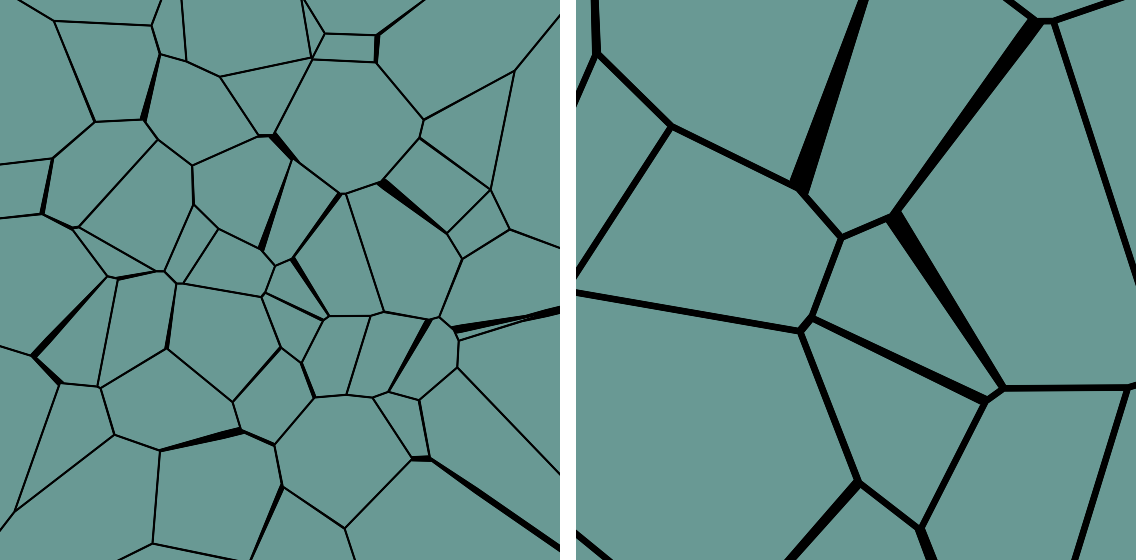
Left: the whole. Right: its middle third, enlarged.
Reproduce this pattern procedurally as a WebGL 2 fragment shader.

```glsl
#version 300 es
precision highp float;
// Cracked teal plate: a weighted cellular (power) diagram of seeds scattered
// on a jittered spiral. Cell borders are thin black cracks, and a hash per
// pair of neighbours opens some of them into straight, tapered wedges.

uniform vec2 u_resolution;
out vec4 outColor;

const int SEED_COUNT = 50;
const float GOLDEN_ANGLE = 2.39996;
const vec3 PLATE_COLOR = vec3(0.41, 0.60, 0.58);
const vec3 CRACK_COLOR = vec3(0.0);

float hash(vec2 key) {
    vec3 q = fract(vec3(key.xyx) * vec3(0.1031, 0.1030, 0.0973) + 0.37);
    q += dot(q, q.yzx + 33.33);
    return fract((q.x + q.y) * q.z);
}

// Seed position in xy, cell weight in z
vec3 seedAt(int index, vec2 center, float radius, float jitter, float maxWeight) {
    float id = float(index);
    float ring = radius * pow((id + 0.5) / float(SEED_COUNT), 0.56);
    float angle = id * GOLDEN_ANGLE;
    vec2 offset = vec2(hash(vec2(id, 11.0)), hash(vec2(id, 47.0))) - 0.5;
    vec2 position = center + ring * vec2(cos(angle), sin(angle)) + jitter * offset;
    return vec3(position, maxWeight * hash(vec2(id, 83.0)));
}

vec3 scatteredSeed(int index) {
    return seedAt(index, vec2(0.5, 0.54), 0.53, 0.15, 0.014);
}

float powerDistance(vec2 p, vec3 seed) {
    vec2 d = p - seed.xy;
    return dot(d, d) - seed.z;
}

// Half width of the crack between two seeds, growing linearly along it
float crackHalfWidth(vec2 p, vec2 a, vec2 b, vec2 pairKey, float thin, float extra) {
    vec2 normal = normalize(b - a);
    float along = dot(p - 0.5 * (a + b), vec2(-normal.y, normal.x));
    float taper = clamp(0.5 + along / 0.15, 0.0, 1.0);
    return thin + extra * pow(hash(pairKey), 6.0) * taper;
}

int nearestSeed(vec2 p) {
    int nearest = 0;
    float best = 1e9;
    for (int i = 0; i < SEED_COUNT; i++) {
        float d = powerDistance(p, scatteredSeed(i));
        if (d < best) {
            best = d;
            nearest = i;
        }
    }
    return nearest;
}

// Signed distance to the closest crack, negative inside it
float crackDistance(vec2 p, float thin, float extra) {
    int home = nearestSeed(p);
    vec3 homeSeed = scatteredSeed(home);
    float homePower = powerDistance(p, homeSeed);
    float closest = 1e9;
    for (int i = 0; i < SEED_COUNT; i++) {
        if (i == home) continue;
        vec3 other = scatteredSeed(i);
        float border = (powerDistance(p, other) - homePower)
                     / (2.0 * distance(other.xy, homeSeed.xy));
        // Order the pair so both sides of a border agree on its taper
        bool homeFirst = home < i;
        vec2 a = homeFirst ? homeSeed.xy : other.xy;
        vec2 b = homeFirst ? other.xy : homeSeed.xy;
        vec2 pairKey = vec2(min(home, i), max(home, i)) + 0.5;
        closest = min(closest, border - crackHalfWidth(p, a, b, pairKey, thin, extra));
    }
    return closest;
}

void main() {
    vec2 p = gl_FragCoord.xy / u_resolution.y;
    float halfPixel = 0.5 / u_resolution.y;
    float d = crackDistance(p, 0.0020, 0.0080);
    float plate = smoothstep(-halfPixel, halfPixel, d);
    outColor = vec4(mix(CRACK_COLOR, PLATE_COLOR, plate), 1.0);
}
```
